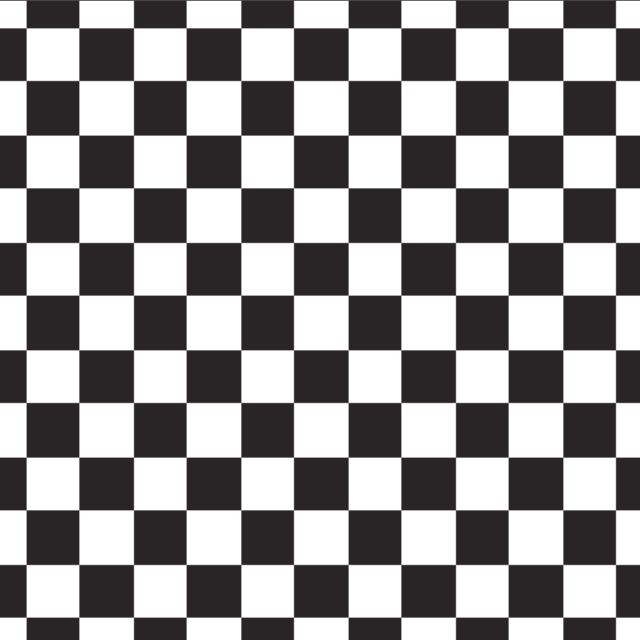
This pattern is drawn by a WebGL 2 fragment shader. Its source:

```glsl
#version 300 es
precision highp float;
// Black and white checkerboard of slightly alternating narrow and wide cells.

uniform vec2 u_resolution;
out vec4 outColor;

const vec3 WHITE = vec3(1.0);
const vec3 CHARCOAL = vec3(0.16, 0.14, 0.15);
const vec3 BORDER_GRAY = vec3(0.30, 0.30, 0.28);

const float PERIOD = 0.16771;             // one narrow plus one wide cell
const float NARROW = 0.0823;              // width of the narrow cell
const vec2 CENTER = vec2(0.0828, 0.0854); // first narrow cell, from top left
const float EDGE_SOFTNESS = 0.0022;
const float BORDER_HEIGHT = 0.0013;

// Coverage of the region where the signed distance is negative.
float coverage(float dist, float softness) {
    return clamp(0.5 - dist / softness, 0.0, 1.0);
}

// Repeating bands: 1 inside a band, 0 in the gap between bands.
float bands(float x, float center, float width, float period, float softness) {
    float offset = mod(x - center + 0.5 * period, period) - 0.5 * period;
    return coverage(abs(offset) - 0.5 * width, softness);
}

// Smooth exclusive-or of two coverages.
float exclusive(float a, float b) {
    return a + b - 2.0 * a * b;
}

void main() {
    // Canvas units, measured from the top-left corner.
    float size = min(u_resolution.x, u_resolution.y);
    vec2 pos = vec2(gl_FragCoord.x, u_resolution.y - gl_FragCoord.y) / size;
    float pixel = 1.0 / size;
    float softness = max(EDGE_SOFTNESS, pixel);

    // Cells are dark where exactly one of column and row is narrow.
    float column = bands(pos.x, CENTER.x, NARROW, PERIOD, softness);
    float row = bands(pos.y, CENTER.y, NARROW, PERIOD, softness);
    vec3 color = mix(WHITE, CHARCOAL, exclusive(column, row));

    // Hairline along the top edge.
    color = mix(color, BORDER_GRAY, coverage(pos.y - BORDER_HEIGHT, pixel));

    outColor = vec4(color, 1.0);
}
```
